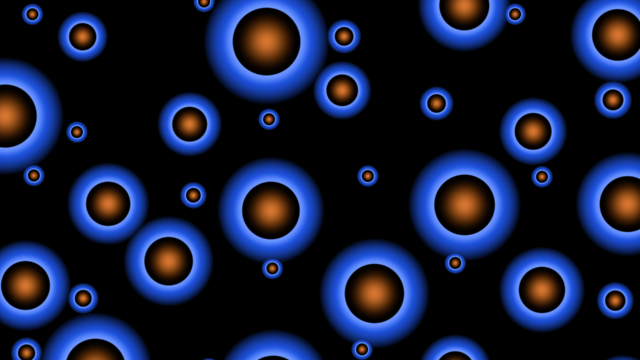
A Shadertoy shader for this pattern:

```glsl
const float CELL = 0.24;                   // grid cell, in canvas heights
const float JITTER = 0.54;                 // spread of centres inside a cell
const vec2 LARGE = vec2(0.36, 1.0);        // halo radius range, even cells
const vec2 SMALL = vec2(0.15, 0.38);       // halo radius range, odd cells
const float MIN_HALO = 0.13;
const float SIZE_BIAS = 1.5;               // higher makes big discs rarer
const float OVERLAP = 1.04;                // how far halos may touch
const float CORE_SHARE = 0.535;            // core radius / halo radius
const vec2 GRID_SHIFT = vec2(3.35, 8.6);
const vec3 EMBER = vec3(0.84, 0.46, 0.19);
const vec3 EMBER_FALLOFF = vec3(1.0, 1.1, 1.8);
const vec3 HALO_BLUE = vec3(0.13, 0.36, 0.98);
const vec3 RIM_LIGHT = vec3(0.30, 0.23, 0.02);

vec3 hash3(vec2 p) {
    vec3 q = fract(p.xyx * vec3(0.1031, 0.1030, 0.0973));
    q += dot(q, q.yxz + 33.33);
    return fract((q.xxy + q.yzz) * q.zyx);
}

// Centre (xy) and desired halo radius (z) of the disc in a cell
vec3 discInCell(vec2 cell) {
    vec3 h = hash3(cell + 17.0);
    vec2 range = mod(cell.x + cell.y, 2.0) < 0.5 ? LARGE : SMALL;
    vec2 centre = cell + 0.5 + JITTER * (h.xy - 0.5);
    return vec3(centre, mix(range.x, range.y, pow(h.z, SIZE_BIAS)));
}

// Shrink a disc to share the gap with its neighbours
float fittedRadius(vec2 cell, vec3 disc) {
    float radius = disc.z;
    float weight = pow(disc.z, 1.5);
    for (int y = -2; y <= 2; y++) {
        for (int x = -2; x <= 2; x++) {
            if (x == 0 && y == 0) continue;
            vec3 other = discInCell(cell + vec2(x, y));
            float share = weight / (weight + pow(other.z, 1.5));
            radius = min(radius, OVERLAP * share * distance(disc.xy, other.xy));
        }
    }
    return max(radius, MIN_HALO);
}

// Blue ring; u runs from 0 at the core to 1 at the outer edge
vec3 haloColor(float u) {
    u = clamp(u, 0.0, 1.0);
    return HALO_BLUE * (1.0 - u * u) + RIM_LIGHT * (1.0 - smoothstep(0.0, 0.4, u));
}

// Glowing centre; t runs from 0 at the middle to 1 at the core edge
vec3 coreColor(float t) {
    float glow = 1.0 - smoothstep(0.0, 0.95, t);
    return EMBER * pow(vec3(glow), EMBER_FALLOFF);
}

void mainImage(out vec4 fragColor, in vec2 fragCoord) {
    vec2 p = fragCoord / (iResolution.y * CELL) + GRID_SHIFT;
    float pixel = 1.0 / (iResolution.y * CELL);
    vec2 home = floor(p);

    vec3 halos = vec3(0.0);
    vec3 cores = vec3(0.0);
    float outsideCores = 1.0;

    for (int y = -1; y <= 1; y++) {
        for (int x = -1; x <= 1; x++) {
            vec2 cell = home + vec2(x, y);
            vec3 disc = discInCell(cell);
            float dist = distance(p, disc.xy);
            if (dist > disc.z) continue;

            float haloRadius = fittedRadius(cell, disc);
            float coreRadius = CORE_SHARE * haloRadius;
            float outside = smoothstep(-pixel, pixel, dist - coreRadius);

            halos = max(halos, haloColor((dist - coreRadius) / (haloRadius - coreRadius)));
            cores += coreColor(dist / coreRadius) * (1.0 - outside);
            outsideCores *= outside;
        }
    }

    fragColor = vec4(halos * outsideCores + cores, 1.0);
}
```
